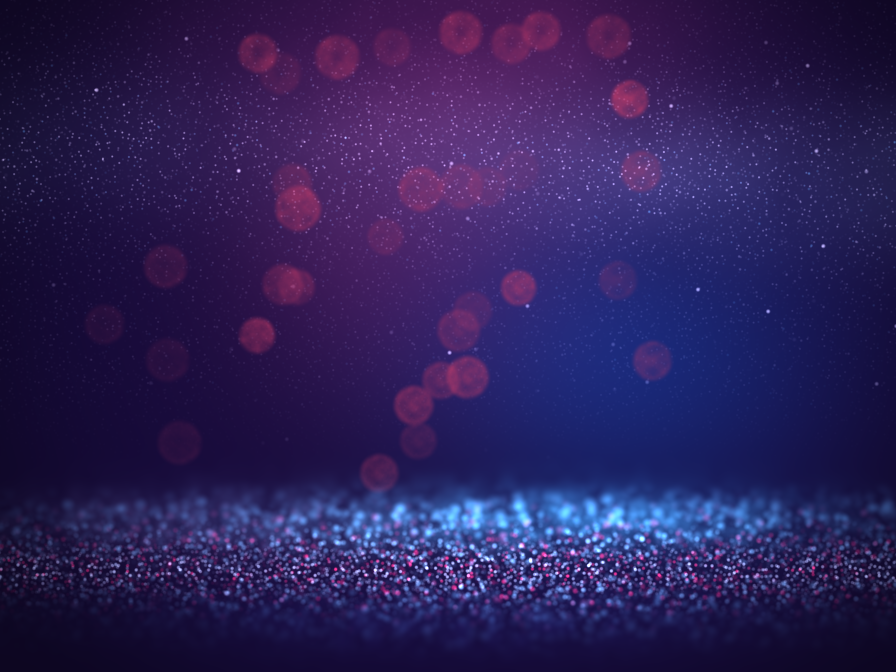
Write a Shadertoy shader that draws this background.

```glsl
// Red bokeh discs and pale dust drifting over a glittering blue floor in a violet night.

#define NIGHT vec3(0.085, 0.040, 0.225)
#define MAGENTA vec3(0.25, 0.075, 0.14)
#define BLUE vec3(0.005, 0.12, 0.25)
#define HAZE vec3(0.10, 0.14, 0.18)
#define DISC_RED vec3(0.86, 0.25, 0.42)
#define GLINT_COOL vec3(0.36, 0.70, 0.90)
#define GLINT_PALE vec3(0.85, 0.80, 0.92)
#define GLINT_WARM vec3(0.95, 0.16, 0.36)
#define HORIZON 0.30
#define FOCUS 0.152
#define DISC_RADIUS 0.032
#define GLITTER_GAIN 1.1

float hash(vec2 p) {
    return fract(sin(dot(p, vec2(12.9898, 78.233))) * 43758.5453);
}

float noise(vec2 p) {
    vec2 i = floor(p), f = fract(p);
    f = f * f * (3.0 - 2.0 * f);
    return mix(mix(hash(i), hash(i + vec2(1, 0)), f.x),
               mix(hash(i + vec2(0, 1)), hash(i + vec2(1, 1)), f.x), f.y);
}

float fbm(vec2 p) {
    float sum = 0.0, amp = 0.5;
    for (int i = 0; i < 4; i++) {
        sum += amp * noise(p);
        p = p * 2.03 + 7.1;
        amp *= 0.5;
    }
    return sum;
}

// Elliptical gaussian light
float glow(vec2 p, vec2 center, vec2 size) {
    vec2 d = (p - center) / size;
    return exp(-dot(d, d));
}

// One jittered dot per cell; rarity sets how few of them are bright
vec3 specks(vec2 p, float cell, float radius, float soft, float rarity,
            float seed, vec3 tint, vec3 accent) {
    vec3 sum = vec3(0.0);
    vec2 home = floor(p / cell);
    soft = max(soft, 1.0 / iResolution.y);
    for (int y = -1; y <= 1; y++)
    for (int x = -1; x <= 1; x++) {
        vec2 id = home + vec2(x, y);
        vec2 key = id + seed;
        vec2 jitter = vec2(hash(key), hash(key + 31.7));
        float d = length(p - (id + jitter) * cell);
        float spot = 1.0 - smoothstep(max(radius - soft, 0.0), radius + soft, d);
        vec3 hue = mix(tint, accent, step(0.74, hash(key + 57.3)));
        sum += hue * spot * pow(hash(key + 83.9), rarity);
    }
    return sum;
}

// A swaying line of translucent discs
vec3 discs(vec3 col, vec2 p, vec2 from, vec2 to, int count, float sway, float seed, float strength) {
    float px = 1.0 / iResolution.y;
    for (int i = 0; i < count; i++) {
        vec2 key = vec2(float(i), seed);
        vec2 shift = vec2(hash(key), hash(key + 4.7)) - 0.5;
        vec2 center = mix(from, to, float(i) / float(count - 1)) + shift * sway;
        float r = DISC_RADIUS * mix(0.82, 1.08, hash(key + 9.2));
        float d = length(p - center);
        float body = 1.0 - smoothstep(r - 0.005 - px, r + 0.003 + px, d);
        float rim = smoothstep(0.6, 0.95, d / r);
        float mottle = 0.3 + 1.1 * fbm((p - center) * 60.0 + seed * 5.0);
        float alpha = strength * mix(0.2, 0.7, pow(hash(key + 14.3), 1.3));
        col = mix(col, DISC_RED, body * alpha * mottle * (0.85 + 0.2 * rim));
    }
    return col;
}

// Glitter: dots grow and soften away from the focus line
vec3 glitter(vec2 p) {
    vec3 sum = vec3(0.0);
    float defocus = abs(p.y - FOCUS);
    float light = 0.2 + 0.8 * exp(-pow((p.x - 0.80) / 0.40, 2.0));
    for (int i = 0; i < 4; i++) {
        float t = float(i) / 3.0;
        float cell = mix(0.0076, 0.020, t);
        float weight = exp(-pow((defocus - t * 0.095) / 0.028, 2.0));
        float level = mix(0.5 + 0.35 * light, light * 0.75, min(t * 2.0, 1.0));
        vec3 tint = mix(GLINT_PALE, GLINT_COOL, min(0.25 + t * 1.6, 1.0));
        vec3 accent = mix(GLINT_WARM, GLINT_COOL, smoothstep(0.5, 1.0, t));
        for (int k = 0; k < 2; k++)
            sum += weight * level * specks(p, cell, cell * 0.30, cell * mix(0.1, 0.4, t),
                                           1.8, float(i * 2 + k) * 17.0, tint, accent);
    }
    float below = mix(0.14, 1.0, smoothstep(0.06, 0.145, p.y)) * smoothstep(0.0, 0.07, p.y);
    return sum * GLITTER_GAIN * below * (1.0 - smoothstep(HORIZON - 0.08, HORIZON, p.y));
}

void mainImage(out vec4 fragColor, in vec2 fragCoord) {
    vec2 p = (fragCoord - 0.5 * iResolution.xy) / iResolution.y + vec2(0.667, 0.5);
    float cloud = fbm(p * 4.0 + 3.0);

    // Night sky lights and the dusty band
    float band = exp(-pow((p.y - 0.785 + 0.03 * p.x) / 0.115, 2.0)) * (0.3 + 0.9 * cloud);
    vec3 col = NIGHT;
    col += MAGENTA * glow(p, vec2(0.70, 0.95), vec2(0.40, 0.29)) * (0.55 + 0.65 * cloud);
    col += MAGENTA * 0.5 * glow(p, vec2(0.58, 0.60), vec2(0.25, 0.24));
    col += BLUE * glow(p, vec2(0.92, 0.47), vec2(0.31, 0.24));
    col += HAZE * band * mix(0.55, 1.15, smoothstep(0.3, 1.0, p.x));

    // Fine dust and a few larger stars
    float sky = smoothstep(HORIZON, HORIZON + 0.2, p.y);
    float dust = sky * (0.12 + 0.7 * band);
    col += dust * specks(p, 0.0070, 0.0011, 0.001, 3.5, 211.0, GLINT_PALE, HAZE * 4.0);
    col += dust * specks(p, 0.019, 0.0016, 0.0015, 4.0, 307.0, GLINT_PALE, GLINT_COOL);
    col += sky * 0.9 * specks(p, 0.085, 0.0024, 0.002, 5.0, 401.0, GLINT_PALE, GLINT_PALE);

    // Bokeh: top arc, left fall, faint outer left, middle cluster, central fall, right fall
    col = discs(col, p, vec2(0.36, 0.91), vec2(0.90, 0.95), 8, 0.05, 2.0, 0.65);
    col = discs(col, p, vec2(0.44, 0.70), vec2(0.40, 0.49), 5, 0.09, 5.0, 0.95);
    col = discs(col, p, vec2(0.19, 0.63), vec2(0.22, 0.37), 4, 0.12, 8.0, 0.28);
    col = discs(col, p, vec2(0.80, 0.77), vec2(0.58, 0.67), 5, 0.06, 11.0, 0.6);
    col = discs(col, p, vec2(0.74, 0.59), vec2(0.57, 0.31), 8, 0.07, 17.0, 0.8);
    col = discs(col, p, vec2(0.92, 0.86), vec2(0.95, 0.46), 4, 0.05, 23.0, 0.9);

    // Floor glow and glitter
    float grain = 0.4 + 1.1 * noise(p * 45.0);
    col += vec3(0.09, 0.28, 0.35) * grain * glow(p, vec2(0.83, 0.228), vec2(0.34, 0.045));
    col += vec3(0.09, 0.10, 0.13) * grain * glow(p, vec2(0.32, 0.22), vec2(0.30, 0.05));
    col += vec3(0.02, 0.03, 0.07) * grain * glow(p, vec2(0.72, 0.08), vec2(0.45, 0.05));
    if (p.y < HORIZON) col += glitter(p);

    // Darker corners
    vec2 away = (p - vec2(0.70, 0.52)) / vec2(0.95, 0.85);
    col *= 1.0 - 0.42 * smoothstep(0.2, 0.85, dot(away, away));
    fragColor = vec4(clamp(col, 0.0, 1.0), 1.0);
}
```
